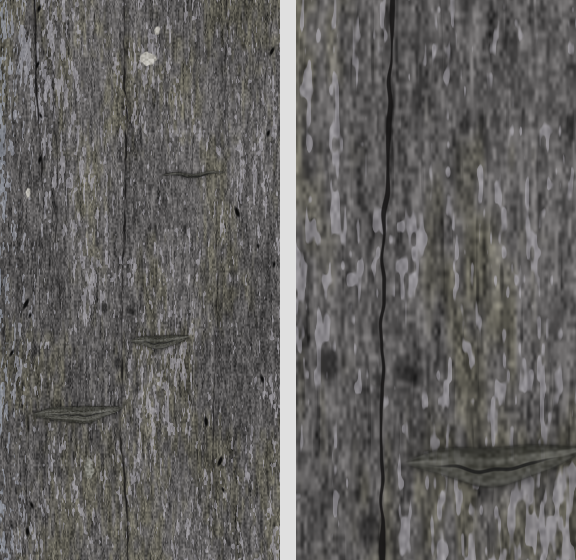
Left: the whole. Right: its middle third, enlarged.
This texture is drawn by a Shadertoy shader. Its source:

```glsl
// Weathered grey plank: stretched value noise makes the upright fibres and
// pale flakes; cracks, split knots, lichen and worm holes are laid on top.
// Space is x in 0..1 and y in 0..2, measured in canvas widths.

float hash(vec2 p) {
    vec3 q = fract(p.xyx * vec3(0.1031, 0.1030, 0.0973));
    q += dot(q, q.yzx + 33.33);
    return fract((q.x + q.y) * q.z);
}

float noise(vec2 p) {
    vec2 i = floor(p), f = fract(p);
    f = f * f * (3.0 - 2.0 * f);
    return mix(mix(hash(i), hash(i + vec2(1, 0)), f.x),
               mix(hash(i + vec2(0, 1)), hash(i + vec2(1, 1)), f.x), f.y);
}

// Approximate signed distance to an upright ellipse
float ellipse(vec2 p, vec2 radius) {
    return (length(p / radius) - 1.0) * min(radius.x, radius.y);
}

// Path is (x at lower end, lean, lower y, upper y)
float crack(vec2 p, vec4 path, float width, float px) {
    float x = path.x + path.y * (p.y - path.z);
    x += 0.016 * (noise(vec2(x * 6.0, p.y * 7.0)) - 0.5);
    x += 0.005 * (noise(vec2(x * 9.0, p.y * 38.0)) - 0.5);
    float taper = smoothstep(path.z - 0.02, path.z + 0.08, p.y)
                * (1.0 - smoothstep(path.w - 0.08, path.w + 0.02, p.y));
    float halfWidth = width * taper * (0.4 + 1.1 * noise(vec2(p.y * 22.0, path.x * 50.0)));
    float core = 1.0 - smoothstep(-px, px, abs(p.x - x) - halfWidth);
    float shade = 0.2 * exp(-abs(p.x - x) / 0.006);
    return max(core * min(1.0, halfWidth / px * 1.4), shade * taper);
}

vec3 woodColor(vec2 p) {
    vec2 g = p + vec2(0.016 * noise(p * vec2(4.0, 2.5)), 0.0);
    g.x += 0.003 * noise(p * vec2(30.0, 18.0));
    float broad = noise(g * vec2(6.0, 2.0) + 7.0);
    float fibre = 0.24 * noise(g * vec2(95.0, 8.0))
                + 0.36 * noise(g * vec2(190.0, 32.0) + 31.0)
                + 0.40 * noise(g * vec2(250.0, 130.0) + 57.0);
    float tone = 0.362 + 0.46 * (fibre - 0.5) + 0.07 * (broad - 0.5);
    tone -= 0.08 * smoothstep(0.74, 0.95, noise(g * vec2(170.0, 16.0) + 83.0));

    // Olive algae in soft upright bands, warmest on the lighter fibres
    float algae = smoothstep(0.40, 0.75, noise(g * vec2(9.0, 3.0) + 19.0) * 0.6
                                       + noise(g * vec2(80.0, 20.0) + 5.0) * 0.4);
    vec3 color = tone * mix(vec3(1.01, 0.99, 0.99), vec3(1.04, 1.015, 0.91), algae);

    // Thin pale bare flakes in clusters, denser along the edges and the top
    float flake = 0.55 * noise(g * vec2(105.0, 17.0) + 41.0)
                + 0.45 * noise(g * vec2(215.0, 62.0) + 13.0);
    flake += 0.30 * (noise(g * vec2(9.0, 3.0) + 71.0) - 0.5);
    flake += 0.12 * exp(-p.x / 0.06) + 0.05 * smoothstep(0.85, 1.0, p.x)
           + 0.03 * smoothstep(0.6, 1.8, p.y);
    vec3 bare = vec3(0.575, 0.565, 0.585) + 0.3 * (fibre - 0.5);
    bare += vec3(-0.03, 0.0, 0.02) * exp(-p.x / 0.08);
    return mix(color, bare, 0.85 * smoothstep(0.67, 0.78, flake));
}

// Lens of cross grain with a dark split; knot is (centre, half size)
vec3 addKnot(vec3 color, vec2 p, vec4 knot, float px) {
    vec2 q = p - knot.xy;
    q.y -= 1.2 * q.x * max(q.x, 0.0) + 0.012 * (noise(p * 16.0) - 0.5);
    float pinch = max(1.0 - pow(q.x / knot.z, 2.0), 0.0);
    float lens = abs(q.y) - knot.w * pinch;
    float within = smoothstep(0.0, 0.25, pinch);
    float inside = within * (1.0 - smoothstep(-0.003, 0.003, lens));
    float rings = noise(vec2(q.x * 12.0, q.y / (pinch + 0.3) * 210.0 + 60.0));
    float speck = noise(p * vec2(190.0, 230.0));
    vec3 cross = vec3(0.325, 0.325, 0.30) + 0.22 * (rings - 0.5) + 0.14 * (speck - 0.5);
    color = mix(color, cross, 0.85 * inside);
    color *= 1.0 - 0.35 * within * exp(-abs(lens) / 0.006);
    float reach = 1.0 - smoothstep(0.3, 0.85, abs(q.x) / knot.z);
    float slit = abs(q.y + 0.006 * noise(vec2(q.x * 45.0, 3.0))) - 0.002 * reach;
    return mix(color, vec3(0.10), 0.8 * reach * (1.0 - smoothstep(-px, px, slit)));
}

void mainImage(out vec4 fragColor, in vec2 fragCoord) {
    float px = 1.0 / iResolution.x;
    vec2 p = fragCoord * px;
    vec3 color = woodColor(p);

    vec4 knots[3] = vec4[3](vec4(0.57, 0.78, 0.11, 0.022),
        vec4(0.28, 0.52, 0.17, 0.032), vec4(0.69, 1.375, 0.12, 0.007));
    for (int i = 0; i < 3; i++) color = addKnot(color, p, knots[i], px);

    // Small dark smudges beside the main crack
    vec2 smudges[4] = vec2[4](vec2(0.375, 0.90), vec2(0.465, 0.89),
        vec2(0.42, 0.70), vec2(0.49, 0.61));
    for (int i = 0; i < 4; i++) {
        float d = length(p - smudges[i]) + 0.016 * (noise(p * 70.0) - 0.5);
        color *= 1.0 - 0.4 * (1.0 - smoothstep(0.006, 0.024, d));
    }

    // Long cracks; the first three join into the main one
    vec4 paths[10] = vec4[10](vec4(0.475, -0.067, -0.2, 0.64), vec4(0.435, 0.01, 0.54, 1.6),
        vec4(0.452, -0.02, 1.53, 2.2), vec4(0.145, -0.03, 1.3, 2.2),
        vec4(0.215, -0.027, 0.8, 1.75), vec4(0.17, -0.04, -0.2, 0.52),
        vec4(0.76, 0.015, 0.2, 1.35), vec4(0.945, 0.1, 1.65, 2.2),
        vec4(0.02, 0.0, 0.7, 1.1), vec4(0.80, 0.01, 1.6, 2.2));
    for (int i = 0; i < 10; i++) {
        float width = i < 4 ? 0.0028 : 0.0016;
        color = mix(color, vec3(0.085, 0.08, 0.08), 0.9 * crack(p, paths[i], width, px));
    }

    // Chalky lichen spots as (centre, radii)
    vec4 spots[4] = vec4[4](vec4(0.53, 1.79, 0.028, 0.024), vec4(0.56, 1.893, 0.010, 0.013),
        vec4(0.10, 1.31, 0.009, 0.014), vec4(0.318, 0.328, 0.015, 0.040));
    for (int i = 0; i < 4; i++) {
        float d = ellipse(p - spots[i].xy, spots[i].zw) + 0.008 * (noise(p * 90.0) - 0.5);
        vec3 chalk = (i == 3 ? vec3(0.52, 0.52, 0.49) : vec3(0.74, 0.73, 0.70))
                   + 0.25 * (noise(p * 150.0) - 0.5);
        color = mix(color, chalk, 0.9 * (1.0 - smoothstep(-px, px, d)));
    }

    // Worm holes, gathered toward both edges
    for (int i = 0; i < 18; i++) {
        float id = float(i) * 3.7 + 2.0, across = hash(vec2(id, 1.0));
        vec2 center = vec2(across < 0.45 ? across * 0.4 : 0.78 + (across - 0.55) * 0.45,
                           (float(i) + hash(vec2(id, 5.0))) / 9.0);
        vec2 q = p - center;
        q.x += q.y * (hash(vec2(id, 9.0)) - 0.5);
        float d = ellipse(q, mix(vec2(0.004, 0.008), vec2(0.007, 0.018), hash(vec2(id, 13.0))));
        color = mix(color, vec3(0.03), 0.95 * (1.0 - smoothstep(-px, px, d)));
    }

    fragColor = vec4(clamp(color, 0.0, 1.0), 1.0);
}
```
